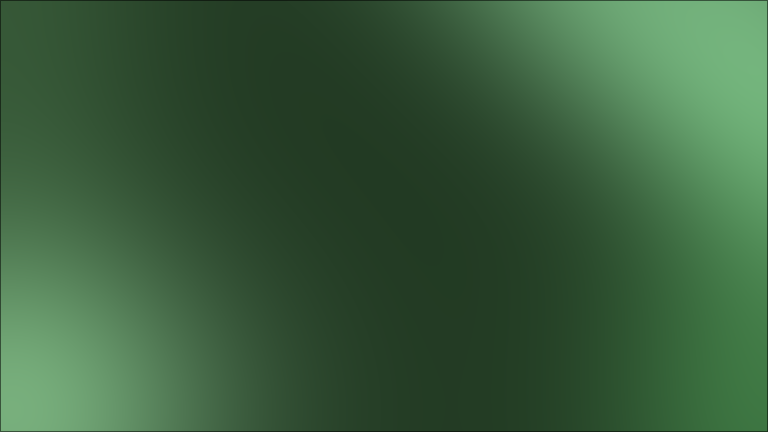
Write a WebGL 2 fragment shader that draws this background.

```glsl
#version 300 es
precision highp float;

uniform vec2 u_resolution;
out vec4 fragColor;

// Elliptical falloff; skew tilts the ellipse, flatness widens its bright core.
float glow(vec2 p, vec2 center, vec2 falloff, float skew, float flatness) {
    vec2 d = p - center;
    float q = dot(falloff, d * d) + skew * d.x * d.y;
    return exp(-pow(max(q, 1e-5), flatness));
}

void main() {
    vec2 p = gl_FragCoord.xy / u_resolution.y;
    float aspect = u_resolution.x / u_resolution.y;
    vec2 size = vec2(aspect, 1.0);

    // Deep forest base
    vec3 color = vec3(0.130, 0.222, 0.133);

    // Soft band down the left side and pale lower-left glow
    color += vec3(0.080, 0.120, 0.080) * exp(-p.x * p.x / 0.14);
    color += vec3(0.260, 0.345, 0.275) * glow(p, vec2(0.05, 0.05), vec2(3.8, 6.0), 0.0, 1.05);

    // Tilted mint glow at the upper right
    color += vec3(0.310, 0.450, 0.340) * glow(p, vec2(aspect - 0.16, 0.98), vec2(3.2, 4.7), 5.2, 1.2);

    // Saturated green along the lower right
    color += vec3(0.110, 0.240, 0.125) * glow(p, vec2(aspect, 0.1), vec2(7.2, 2.9), 0.0, 1.0);

    // Faint dark frame
    vec2 inset = min(p, size - p);
    float inside = smoothstep(0.0, 0.0035, min(inset.x, inset.y));
    color *= mix(0.3, 1.0, inside);

    fragColor = vec4(color, 1.0);
}
```
